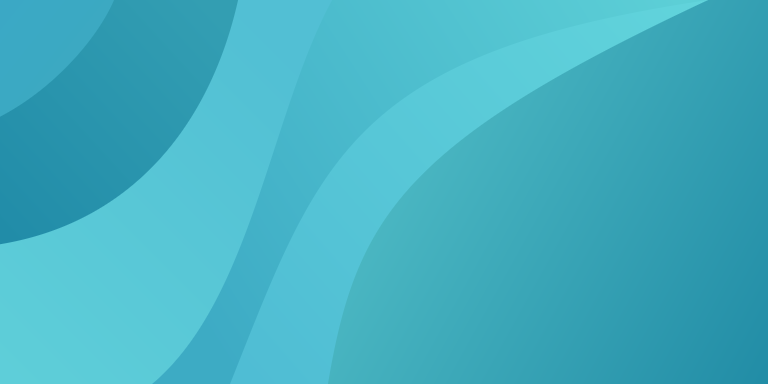
Reproduce this background procedurally as a Shadertoy shader.

```glsl
#define ASPECT 2.0
#define SOLVE_STEPS 18
#define EDGE_SOFTNESS 1.0

vec2 bezier(vec2 a, vec2 b, vec2 c, vec2 d, float t) {
    float s = 1.0 - t;
    return s * s * s * a + 3.0 * s * s * t * b + 3.0 * s * t * t * c + t * t * t * d;
}

vec2 bezierTangent(vec2 a, vec2 b, vec2 c, vec2 d, float t) {
    float s = 1.0 - t;
    return s * s * (b - a) + 2.0 * s * t * (c - b) + t * t * (d - c);
}

// Coverage of the area left of a curve that falls steadily from a to d
float leftOf(vec2 p, vec2 a, vec2 b, vec2 c, vec2 d) {
    float low = 0.0, high = 1.0;
    for (int i = 0; i < SOLVE_STEPS; i++) {
        float middle = 0.5 * (low + high);
        if (bezier(a, b, c, d, middle).y > p.y) low = middle;
        else high = middle;
    }
    float t = 0.5 * (low + high);
    vec2 tangent = normalize(bezierTangent(a, b, c, d, t));
    float dist = (bezier(a, b, c, d, t).x - p.x) * abs(tangent.y);
    return clamp(0.5 + dist * iResolution.y / EDGE_SOFTNESS, 0.0, 1.0);
}

// Linear gradient between two points
vec3 gradient(vec2 p, vec2 start, vec2 end, vec3 startColor, vec3 endColor) {
    vec2 axis = end - start;
    float t = clamp(dot(p - start, axis) / dot(axis, axis), 0.0, 1.0);
    return mix(startColor, endColor, t);
}

void mainImage(out vec4 fragColor, in vec2 fragCoord) {
    vec2 p = fragCoord / iResolution.xy * vec2(ASPECT, 1.0);

    // Deep slope on the right
    vec3 color = gradient(p, vec2(1.04, 0.53), vec2(2.0, 0.0),
                          vec3(0.29, 0.715, 0.76), vec3(0.13, 0.55, 0.65));

    // Bright ribbon tapering to the upper right
    vec3 ribbon = gradient(p, vec2(0.65, 0.0), vec2(1.8, 1.0),
                           vec3(0.31, 0.74, 0.83), vec3(0.38, 0.83, 0.86));
    color = mix(color, ribbon, leftOf(p, vec2(1.844, 1.0), vec2(1.049, 0.628),
                                      vec2(0.927, 0.435), vec2(0.854, 0.0)));

    // Mid-toned valley
    vec3 valley = gradient(p, vec2(0.5, 0.2), vec2(1.75, 1.0),
                           vec3(0.24, 0.67, 0.77), vec3(0.36, 0.81, 0.84));
    color = mix(color, valley, leftOf(p, vec2(1.844, 1.0), vec2(0.911, 0.862),
                                      vec2(0.831, 0.583), vec2(0.599, 0.0)));

    // Pale wave
    vec3 wave = gradient(p, vec2(0.0, 0.0), vec2(0.8, 0.8),
                         vec3(0.37, 0.81, 0.85), vec3(0.32, 0.75, 0.83));
    color = mix(color, wave, leftOf(p, vec2(0.865, 1.0), vec2(0.703, 0.701),
                                    vec2(0.656, 0.219), vec2(0.396, 0.0)));

    // Dark arc
    vec3 arc = gradient(p, vec2(0.0, 0.42), vec2(0.58, 0.95),
                        vec3(0.13, 0.55, 0.66), vec3(0.20, 0.62, 0.70));
    color = mix(color, arc, leftOf(p, vec2(0.62, 1.0), vec2(0.544, 0.661),
                                   vec2(0.326, 0.396), vec2(-0.052, 0.357)));

    // Blue corner
    vec3 corner = gradient(p, vec2(0.0, 1.0), vec2(0.25, 0.8),
                           vec3(0.23, 0.66, 0.775), vec3(0.235, 0.665, 0.755));
    color = mix(color, corner, leftOf(p, vec2(0.297, 1.0), vec2(0.25, 0.891),
                                      vec2(0.117, 0.74), vec2(-0.052, 0.672)));

    fragColor = vec4(color, 1.0);
}
```
